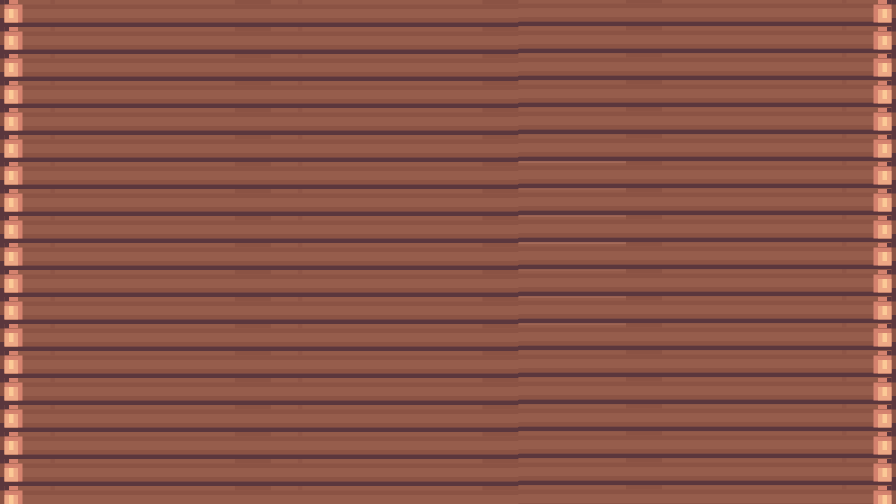
Reproduce this texture procedurally as a Shadertoy shader.

```glsl
// Horizontal wooden slats in chunky cells, edged by two columns of glowing studs.
// The canvas is 112 cells tall; each slat is a six-cell stack of periodic bands,
// with worn spans along its lip, mirrored end panels and a slightly raised right side.

const float CELLS_DOWN = 112.0;
const float SLAT = 6.0;      // cells per repeat
const float PANEL = 55.0;    // length of a worn panel
const float SEAM = 115.2;    // where the right side begins
const float LIFT = 0.2;      // how far the right side is raised

const vec3 WOOD   = vec3(0.590, 0.365, 0.298);
const vec3 SHADE  = vec3(0.545, 0.325, 0.268);
const vec3 GROOVE = vec3(0.355, 0.215, 0.240);
const vec3 GLINT  = vec3(0.660, 0.430, 0.360);
const vec3 ROSE   = vec3(0.830, 0.510, 0.430);
const vec3 PEACH  = vec3(0.930, 0.660, 0.520);
const vec3 CREAM  = vec3(0.985, 0.790, 0.590);

// Smooth coverage of the interval from a to b
float span(float x, float a, float b, float aa) {
    return clamp((0.5 * (b - a) - abs(x - 0.5 * (a + b))) / aa + 0.5, 0.0, 1.0);
}

// The same interval repeated once per slat
float band(float y, float a, float b, float aa) {
    float mid = 0.5 * (a + b);
    float offset = mod(y - mid + 0.5 * SLAT, SLAT) - 0.5 * SLAT;
    return span(offset, mid - a, -(mid - a), -aa) * 0.0
         + clamp((0.5 * (b - a) - abs(offset)) / aa + 0.5, 0.0, 1.0);
}

float slope(float i) {
    return fract(sin(i * 12.99) * 437.58) * 2.0 - 1.0;
}

// One-dimensional gradient noise
float gradientNoise(float x) {
    float i = floor(x), f = x - i;
    float u = f * f * f * (f * (f * 6.0 - 15.0) + 10.0);
    return mix(slope(i) * f, slope(i + 1.0) * (f - 1.0), u);
}

// Worn parts of one panel: a long end and a short nick
float wear(float x, float aa) {
    return max(span(x, PANEL - 8.0, PANEL, aa), 0.7 * span(x, 6.0, 7.0, aa));
}

vec3 slats(vec2 p, float width, float aa) {
    float right = smoothstep(-0.5 * aa, 0.5 * aa, p.x - SEAM);
    float y = p.y + LIFT * right;

    // Two panels run from the left, a mirrored one from the right
    float worn = wear(width - 5.0 - p.x, aa);
    for (int i = 0; i < 2; i++) {
        worn = max(worn, wear(p.x - 5.2 - PANEL * float(i), aa));
    }

    vec3 color = WOOD;
    color = mix(color, SHADE, band(y, 1.0, 2.0, aa));
    color = mix(color, SHADE, band(y, 4.0, 5.0, aa));
    color = mix(color, SHADE, band(y, 0.0, 1.0, aa) * mix(0.2, 1.0, worn));

    // Thin glints below the grooves of the plain middle panel
    float row = floor(y / SLAT);
    float strength = span(row, 5.5, 12.5, 0.1) * (0.65 + gradientNoise(row * 0.63));
    float plain = span(p.x, SEAM, width - 5.0 - PANEL, aa);
    color = mix(color, GLINT, plain * strength * band(y, 0.0, 0.4, aa));

    return mix(color, GROOVE, band(y, 5.0, 6.0, aa));
}

// Stud column; x counts cells inward from the canvas edge
vec3 studs(vec3 color, float x, float y, float aa) {
    vec3 border = mix(GROOVE, SHADE, band(y, 1.0, 4.0, aa));
    color = mix(color, border, span(x, -1.0, 1.0, aa));

    float cap = span(x, 2.0, 4.0, aa) * band(y, 0.0, 1.0, aa);
    float body = span(x, 1.0, 5.0, aa) * band(y, 1.0, 5.0, aa);
    float corner = span(x, 1.0, 2.0, aa) * band(y, 0.0, 1.0, aa);
    float glow = span(x, 1.0, 4.0, aa) * band(y, 2.0, 5.0, aa);
    float core = span(x, 2.0, 3.0, aa) * band(y, 2.0, 4.0, aa);

    color = mix(color, GROOVE, corner);
    color = mix(color, ROSE, max(cap, body));
    color = mix(color, PEACH, glow);
    return mix(color, CREAM, core);
}

void mainImage(out vec4 fragColor, in vec2 fragCoord) {
    float aa = CELLS_DOWN / iResolution.y;
    float width = iResolution.x * aa;
    vec2 p = vec2(fragCoord.x, iResolution.y - fragCoord.y) * aa;

    vec3 color = slats(p, width, aa);
    color = studs(color, min(p.x, width - p.x), p.y, aa);
    fragColor = vec4(color, 1.0);
}
```
